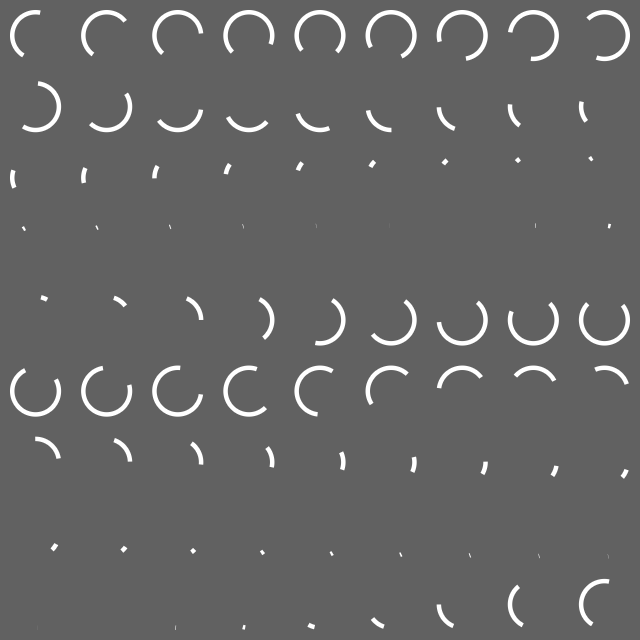
A three.js fragment shader for this pattern:

```glsl
#define CELLS 9.0
#define RADIUS 0.328
#define STROKE 0.063
#define CYCLE 40.0
#define EASE_FRAMES 30.0
#define TAIL_DELAY 10.0
#define FIRST_FRAME 7.0
#define EASE_HANDLE 0.335
#define BACKGROUND vec3(0.38)
#define ARC_COLOR vec3(1.0)

varying vec2 vUv;

const float TAU = 6.2831853;

// Cubic Bezier easing with handles (EASE_HANDLE, 0) and (0, 1), solved by bisection
float easeSweep(float time) {
  float target = clamp(time, 0.0, 1.0);
  float lo = 0.0;
  float hi = 1.0;
  for (int i = 0; i < 20; i++) {
    float t = 0.5 * (lo + hi);
    float x = 3.0 * EASE_HANDLE * t * (1.0 - t) * (1.0 - t) + t * t * t;
    if (x < target) lo = t;
    else hi = t;
  }
  float t = 0.5 * (lo + hi);
  return t * t * (3.0 - 2.0 * t);
}

// Box-filtered coverage of the band |x| < halfWidth; fades to zero for thin bands
float bandCoverage(float x, float halfWidth, float pixel) {
  return clamp((x + halfWidth) / pixel + 0.5, 0.0, 1.0)
       - clamp((x - halfWidth) / pixel + 0.5, 0.0, 1.0);
}

// Arc with flat ends; tail and head are in turns, clockwise from the top
float arcCoverage(vec2 p, float tail, float head, float pixel) {
  float r = length(p);
  float turn = atan(p.x, p.y + 1e-6) / TAU - 0.5 * (tail + head);
  float along = (fract(turn + 0.5) - 0.5) * TAU * r;
  float halfLength = 0.5 * (head - tail) * TAU * r;
  return bandCoverage(r - RADIUS, 0.5 * STROKE, pixel)
       * bandCoverage(along, halfLength, pixel);
}

void main() {
  vec2 grid = vUv * CELLS;
  vec2 cell = min(floor(grid), CELLS - 1.0);
  vec2 p = grid - cell - 0.5;
  float pixel = max(fwidth(grid.x), fwidth(grid.y));

  // Frames run left to right, then top to bottom
  float frame = cell.x + CELLS * (CELLS - 1.0 - cell.y) + FIRST_FRAME;
  float phase = frame - CYCLE * floor((frame + 0.5) / CYCLE);

  // Steady half turn per cycle, plus an eased full turn of each end
  float spin = 0.5 + 0.5 * frame / CYCLE;
  float head = spin + easeSweep(phase / EASE_FRAMES);
  float tail = spin + easeSweep((phase - TAIL_DELAY) / EASE_FRAMES);

  float arc = arcCoverage(p, tail, head, pixel);
  gl_FragColor = vec4(mix(BACKGROUND, ARC_COLOR, arc), 1.0);
}
```
